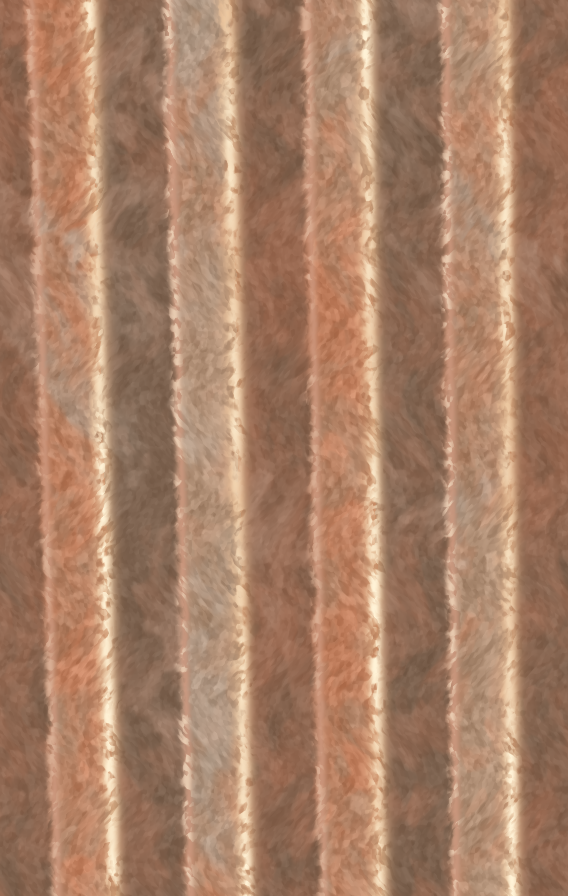
A WebGL 2 fragment shader for this texture:

```glsl
#version 300 es
precision highp float;
// Weathered corrugated copper: four leaning folds, each a dark valley, a thin
// soft crease, a lit band and a broad glinting ridge. Layered sines stain the
// sheet; smooth cellular noise gives the grain, ragged edges and sparkle.

#define PITCH_LOW 0.234    // fold width at the bottom, in canvas widths
#define PITCH_HIGH 0.243   // fold width at the top
#define START_LOW 0.202    // first ridge at the bottom
#define START_HIGH 0.159   // first ridge at the top
#define CREASE 0.57        // place of the thin crease within a fold
#define RIDGE_WIDTH 0.048
#define CREASE_WIDTH 0.034
#define RAGGED 0.050       // wobble of the fold edges
#define GRAIN 0.17         // contrast of the fine grain

uniform vec2 u_resolution;
out vec4 fragColor;

const vec3 VALLEY_GREY = vec3(0.50, 0.395, 0.32);
const vec3 VALLEY_RUST = vec3(0.595, 0.405, 0.31);
const vec3 BAND_TAN = vec3(0.69, 0.56, 0.46);
const vec3 BAND_RUST = vec3(0.73, 0.47, 0.34);
const vec3 PATINA = vec3(0.65, 0.60, 0.54);
const vec3 ROSE = vec3(0.81, 0.60, 0.50);
const vec3 GOLD = vec3(0.88, 0.68, 0.50);
const vec3 CREAM = vec3(1.0, 0.95, 0.84);

vec2 hash2(vec2 c) {
  vec3 q = fract(c.xyx * vec3(0.1031, 0.1030, 0.0973));
  q += dot(q, q.yzx + 33.33);
  return fract((q.xx + q.yz) * q.zy);
}

// Random value per cell, blended smoothly between nearby cell points
float cellular(vec2 p) {
  vec2 home = floor(p);
  float sum = 0.0, total = 0.0;
  for (int j = -1; j <= 1; j++)
    for (int i = -1; i <= 1; i++) {
      vec2 cell = home + vec2(i, j);
      vec2 away = cell + hash2(cell + 57.0) - p;
      float weight = exp(-9.0 * dot(away, away));
      sum += weight * hash2(cell + 113.0).x;
      total += weight;
    }
  return sum / total;
}

// Two cellular octaves, centred on zero
float grain(vec2 p) {
  return 0.6 * cellular(p) + 0.4 * cellular(p * 2.1 + 19.0) - 0.5;
}

// Layered, folded sines for large stains, about -1 to 1
float stain(vec2 p) {
  float sum = 0.0, amp = 0.6;
  for (int i = 0; i < 4; i++) {
    p += 0.7 * sin(p.yx * 1.3 + float(i) * 2.1);
    sum += amp * sin(p.x) * cos(p.y);
    p = mat2(1.4, 1.1, -1.1, 1.4) * p + 3.7;
    amp *= 0.6;
  }
  return sum;
}

float bump(float d, float width) {
  return exp(-d * d / (width * width));
}

void main() {
  vec2 uv = gl_FragCoord.xy / u_resolution;
  vec2 p = gl_FragCoord.xy / u_resolution.y;

  // Grain, bent by slow sines so that it looks brushed
  vec2 bent = p + 0.012 * sin(p.yx * vec2(37.0, 29.0));
  float fine = grain(bent * vec2(125.0, 95.0));
  float coarse = grain(bent * vec2(36.0, 24.0) + 7.0);

  // Folds fan out slightly and lean
  float pitch = mix(PITCH_LOW, PITCH_HIGH, uv.y);
  float start = mix(START_LOW, START_HIGH, uv.y);
  float phase = (uv.x - start) / pitch + RAGGED * (0.7 * fine + 0.5 * coarse);
  float fold = floor(phase);
  float f = phase - fold;
  float ridge = floor(phase + 0.5);
  float odd = mod(fold, 2.0);

  // Stained metal: every other fold is rustier
  float warmth = 0.22 + 0.45 * odd + 0.5 * stain(p * vec2(9.0, 6.0) + fold) + coarse;
  warmth = clamp(warmth, 0.0, 1.0);
  float lit = max(smoothstep(CREASE - 0.07, CREASE, f), 1.0 - smoothstep(0.0, 0.06, f));
  vec3 valley = mix(VALLEY_GREY, VALLEY_RUST, warmth);
  vec3 band = mix(BAND_TAN, BAND_RUST, warmth) + 0.05 * smoothstep(0.7, 1.0, f);
  vec3 color = mix(valley, band, lit);

  // Pale patina, mostly high on the grey folds
  float patch_ = stain(p * vec2(11.0, 8.0) + 4.3) + coarse + 0.5 * uv.y - 0.35 * odd;
  color = mix(color, PATINA, smoothstep(0.25, 0.95, patch_) * mix(0.25, 0.65, lit));
  color += GRAIN * (fine + 0.5 * coarse) * mix(0.6, 1.0, lit);

  // Thin crease, with glints that fade on the rusty folds
  float crease = bump(f - CREASE, CREASE_WIDTH);
  color = mix(color, ROSE, 0.8 * crease);
  float glint = smoothstep(-0.05, 0.3, fine + 0.1 * sin(uv.y * 13.0 + fold * 2.0));
  color = mix(color, CREAM, glint * (0.55 - 0.3 * odd) * crease);

  // Broad ridge: golden rim and a cream core that comes and goes
  float d = phase - ridge;
  float shine = 0.6 + 0.5 * stain(vec2(ridge * 2.7, uv.y * 9.0)) + 0.25 * (1.0 - uv.y);
  float sparkle = smoothstep(-0.4, 0.25, fine + 0.5 * coarse);
  color = mix(color, GOLD, bump(d, RIDGE_WIDTH * 1.5) * (0.7 + 0.7 * fine));
  color = mix(color, CREAM, bump(d, RIDGE_WIDTH) * clamp(shine, 0.25, 1.0) * sparkle);

  fragColor = vec4(clamp(color, 0.0, 1.0), 1.0);
}
```
